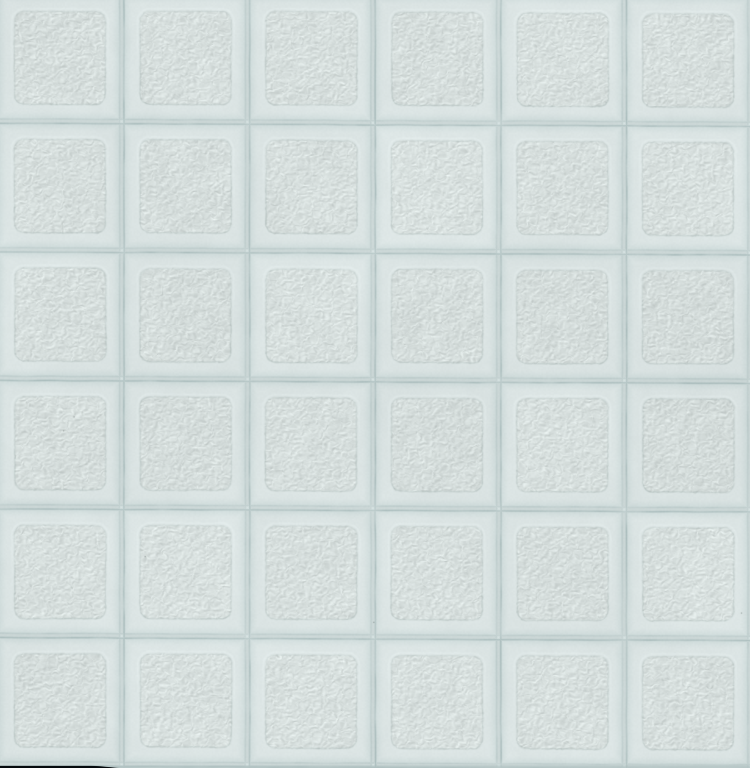
Give the GLSL for this pattern, as a WebGL 1 fragment shader.

```glsl
precision highp float;
// Pale glazed tiles, six by six, each with a grainy recessed rounded panel.
uniform vec2 u_resolution;

// Lengths are fractions of the canvas width.
#define PITCH vec2(0.1675, 0.1714)
#define GRID_CENTRE vec2(0.4975, 0.5055)
#define PANEL_HALF vec2(0.0612, 0.0626)
#define PANEL_RADIUS 0.0135
#define SEAM_HALF 0.0029
#define ROW_TILT 0.004
#define GRAIN_SCALE 300.0
#define GRAIN_DEPTH 0.105
#define GLAZE vec3(0.858, 0.893, 0.891)
#define PANEL vec3(0.838, 0.870, 0.864)
#define GROUT vec3(0.795, 0.840, 0.838)
#define RIM vec3(0.680, 0.750, 0.750)

float hash(vec2 p) {
  vec3 h = fract(p.xyx * vec3(0.1031, 0.1030, 0.0973));
  h += dot(h, h.yzx + 33.33);
  return fract((h.x + h.y) * h.z);
}

float noise(vec2 p) {
  vec2 i = floor(p);
  vec2 f = fract(p);
  f = f * f * (3.0 - 2.0 * f);
  return mix(mix(hash(i), hash(i + vec2(1.0, 0.0)), f.x),
             mix(hash(i + vec2(0.0, 1.0)), hash(i + 1.0), f.x), f.y);
}

float fbm(vec2 p) {
  float sum = 0.0;
  float weight = 0.5;
  for (int i = 0; i < 4; i++) {
    sum += weight * noise(p);
    p = p * 2.03 + 17.3;
    weight *= 0.5;
  }
  return sum;
}

float roundedBox(vec2 p, vec2 halfSize, float radius) {
  vec2 d = abs(p) - halfSize + radius;
  return length(max(d, 0.0)) + min(max(d.x, d.y), 0.0) - radius;
}

// Soft ridge of the given half width, never thinner than a pixel.
float ridge(float d, float width, float pixel) {
  float w = max(width, 0.6 * pixel);
  return exp(-d * d / (w * w)) * min(1.0, width / w);
}

// Fine pebbled relief lit from the upper left.
float pebble(vec2 p) {
  vec2 s = p * GRAIN_SCALE * vec2(0.85, 1.1) + 100.0;
  s += 1.2 * vec2(noise(p * 150.0), noise(p * 150.0 + 41.0));
  vec2 light = vec2(-0.5, 0.7);
  return 0.7 * (noise(s) - noise(s + light)) + 0.3 * (noise(s * 1.7) - 0.5);
}

void main() {
  float pixel = 1.0 / u_resolution.x;
  vec2 p = gl_FragCoord.xy * pixel;
  float aspect = u_resolution.y * pixel;

  // Tile grid, slightly tilted rows and uneven seams
  vec2 wobble = vec2(noise(p * 30.0), noise(p * 30.0 + 90.0)) - 0.5;
  vec2 s = p - GRID_CENTRE * vec2(1.0, aspect);
  s.y += ROW_TILT * s.x;
  vec2 cell = (s + 0.0008 * wobble) / PITCH;
  vec2 id = floor(cell);
  vec2 q = (fract(cell) - 0.5) * PITCH;
  float tone = hash(id + 23.0) - 0.5;

  // Glazed border, darkening towards the tile edge
  vec2 toSeam = 0.5 * PITCH - abs(q);
  float seam = min(toSeam.x, toSeam.y);
  vec3 color = GLAZE + 0.010 * tone;
  color -= vec3(0.045, 0.032, 0.032) * (1.0 - smoothstep(0.002, 0.015, seam));
  color += 0.022 * (fbm(p * 30.0 + 8.0) - 0.47);

  // Recessed panel: grain, rim shadow and upper highlight
  vec2 shift = 0.0010 * (vec2(hash(id + 5.0), hash(id + 61.0)) - 0.5);
  vec2 local = q - shift - vec2(0.0014, -0.0008);
  float d = roundedBox(local, PANEL_HALF, PANEL_RADIUS);
  d += 0.0010 * (noise(p * 260.0) - 0.5);
  float inside = 1.0 - smoothstep(-0.0012 - pixel, 0.0008 + pixel, d);
  vec3 panel = PANEL + 0.012 * tone + GRAIN_DEPTH * pebble(p);
  panel += 0.045 * (fbm(p * 60.0 + 31.0) - 0.47);
  color = mix(color, panel, inside);
  float upper = smoothstep(-0.05, 0.062, local.y);
  float rimWear = 0.65 + 0.7 * noise(p * 110.0 + 12.0);
  color -= vec3(0.050, 0.043, 0.044) * rimWear * mix(1.15, 0.75, upper)
         * ridge(d + 0.0006, 0.0013, pixel);
  color += 0.014 * (0.2 + upper) * ridge(d - 0.0030, 0.0016, pixel);

  // Grey grout between worn, darker tile edges
  float grout = 1.0 - smoothstep(SEAM_HALF - pixel, SEAM_HALF + pixel, seam);
  color = mix(color, GROUT, 0.85 * grout);
  vec2 side = 0.58 + 0.20 * vec2(-sign(q.x), sign(q.y));
  float edgeX = side.x * ridge(toSeam.x - SEAM_HALF, 0.0014, pixel);
  float edgeY = side.y * ridge(toSeam.y - SEAM_HALF, 0.0014, pixel);
  float wear = 0.60 + 0.70 * noise(p * 60.0 + 7.0);
  color = mix(color, RIM, clamp(max(edgeX, edgeY) * wear, 0.0, 1.0));
  color += 0.040 * ridge(length(toSeam), 0.0030, pixel);

  // Sparse dark specks, broad toning and fine surface noise
  vec2 speckCell = floor(p * 55.0);
  vec2 speckAt = 0.25 + 0.5 * vec2(hash(speckCell + 3.0), hash(speckCell + 71.0));
  float speck = ridge(length(fract(p * 55.0) - speckAt) / 55.0, 0.0011, pixel);
  color -= 0.15 * speck * step(0.998, hash(speckCell + 140.0));
  color += 0.020 * (noise(p * 4.0 + 50.0) - 0.5);
  color += 0.012 * (noise(p * 480.0) - 0.5);

  // Shadow along the lower margin, black at the left corner
  color = mix(color, RIM, 0.6 * (1.0 - smoothstep(0.002, 0.005, p.y)));
  float gap = 0.0034 * (1.0 - smoothstep(0.12, 0.172, p.x));
  float black = 1.0 - smoothstep(gap - pixel, gap + 0.2 * pixel, p.y);
  color = mix(color, vec3(0.02, 0.04, 0.05), black * step(p.x, 0.165));

  gl_FragColor = vec4(clamp(color, 0.0, 1.0), 1.0);
}
```
